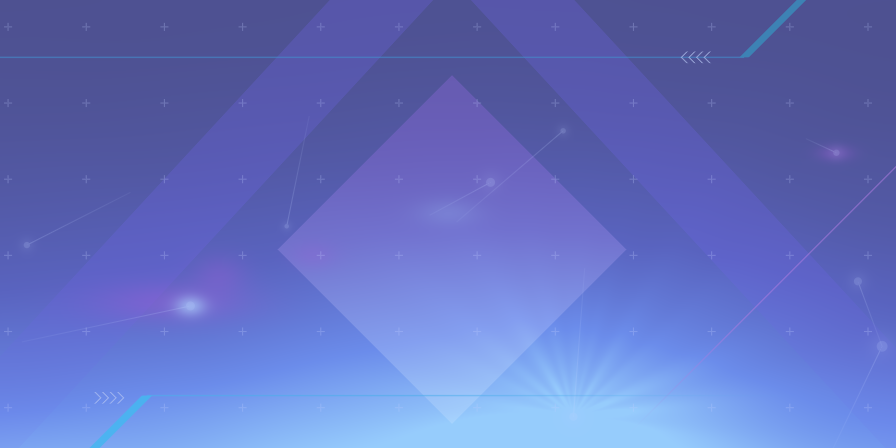
Give the GLSL for this background, as a WebGL 1 fragment shader.

```glsl
precision highp float;
// Blue-violet technical backdrop: a vertical light ramp with a low glow, a large
// roof-shaped band, a translucent diamond, framing rules, crosses and thin links.
// Everything is layered from distance functions on a canvas 2 wide and 1 high.

uniform vec2 u_resolution;

#define DIAMOND_CENTER vec2(1.009, 0.443)
#define DIAMOND_RADIUS 0.389
#define BAND_INNER 0.042
#define BAND_OUTER 0.273
#define BAND_SLOPE 0.925
#define TOP_RULE 0.872
#define LOW_RULE 0.117
#define CROSS_STEP vec2(0.1745, 0.170)
#define CROSS_ORIGIN vec2(0.018, 0.940)
#define FLARE vec2(1.28, 0.07)
#define LINK_ALPHA 0.22

float pixel;

// Antialiased coverage, positive inside
float cover(float d) { return clamp(d / pixel + 0.5, 0.0, 1.0); }

// Thin strokes fade instead of vanishing when narrower than a pixel
float stroke(float d, float halfWidth) {
  return cover(halfWidth - abs(d)) * min(1.0, 2.0 * halfWidth / pixel + 0.3);
}

float glow(vec2 p, vec2 center, vec2 radius) {
  vec2 q = (p - center) / radius;
  return exp(-dot(q, q));
}

vec2 gradientAt(vec2 cell) {
  float a = 6.2832 * fract(sin(dot(cell, vec2(127.1, 311.7))) * 43758.5);
  return vec2(cos(a), sin(a));
}

float gradientNoise(vec2 p) {
  vec2 i = floor(p), f = fract(p);
  vec2 u = f * f * f * (f * (f * 6.0 - 15.0) + 10.0);
  vec2 e = vec2(1.0, 0.0);
  float low = mix(dot(gradientAt(i), f), dot(gradientAt(i + e), f - e), u.x);
  float high = mix(dot(gradientAt(i + e.yx), f - e.yx),
                   dot(gradientAt(i + 1.0), f - 1.0), u.x);
  return mix(low, high, u.y);
}

// Link from a lit node at a, fading toward b
float link(vec2 p, vec2 a, vec2 b, float nodeRadius) {
  vec2 ab = b - a;
  float t = clamp(dot(p - a, ab) / dot(ab, ab), 0.0, 1.0);
  float thread = stroke(length(p - a - ab * t), 0.0012) * (1.0 - 0.7 * t);
  float node = cover(nodeRadius - length(p - a)) * 0.7;
  return max(thread, node) + 0.4 * glow(p, a, vec2(2.5 * nodeRadius));
}

// Four nested arrowheads opening toward +x from the origin
float arrows(vec2 q) {
  float s = q.x - abs(q.y);
  float d = mod(s + 0.0085, 0.017) - 0.0085;
  return stroke(d, 0.0018) * cover(0.013 - abs(q.y))
       * cover(s + 0.006) * cover(0.057 - s);
}

vec3 ramp(float t) {
  vec3 c = mix(vec3(0.305, 0.318, 0.570), vec3(0.350, 0.390, 0.750),
               clamp(t * 3.0, 0.0, 1.0));
  c = mix(c, vec3(0.420, 0.550, 0.920), clamp(t * 3.0 - 1.0, 0.0, 1.0));
  return mix(c, vec3(0.590, 0.800, 0.990), clamp(t * 3.0 - 2.0, 0.0, 1.0));
}

void main() {
  pixel = 1.0 / u_resolution.y;
  vec2 p = gl_FragCoord.xy / u_resolution * vec2(2.0, 1.0);
  float depth = 1.0 - p.y;

  // Background light with a little haze and a fan of rays
  vec2 fromFlare = p - FLARE;
  float reach = length(fromFlare);
  float fan = gradientNoise(fromFlare / max(reach, 0.001) * 5.0);
  float light = 0.78 * depth * depth
    + 0.27 * glow(p, vec2(1.12, 0.05), vec2(0.60, 0.52))
    + 0.10 * glow(p, FLARE, vec2(0.28, 0.18))
    - 0.08 * smoothstep(1.5, 2.0, p.x) * depth
    + 0.04 * depth * gradientNoise(p * vec2(2.5, 5.0))
    + 0.16 * fan * exp(-5.0 * reach) * smoothstep(0.0, 0.08, reach);
  vec3 color = ramp(light);

  // Roof band
  float across = abs(p.x - DIAMOND_CENTER.x) - BAND_SLOPE * depth;
  float band = cover(across - BAND_INNER) * cover(BAND_OUTER - across);
  color = mix(color, vec3(0.43, 0.39, 0.91),
              band * 0.27 * (1.0 - 0.7 * smoothstep(0.5, 0.95, depth)));

  // Diamond, lilac above and pale below
  vec2 r = abs(p - DIAMOND_CENTER);
  float diamond = cover((DIAMOND_RADIUS - r.x - r.y) * 0.707);
  float pale = smoothstep(0.75, 0.1, p.y);
  pale = 1.0 - smoothstep(0.1, 0.75, p.y);
  color = mix(color, mix(vec3(0.69, 0.45, 1.0), vec3(0.84, 0.91, 1.0), pale),
              diamond * 0.24);

  // Coloured glows
  vec3 pink = vec3(0.62, 0.36, 0.84);
  color = mix(color, pink, 0.42 * glow(p, vec2(0.38, 0.325), vec2(0.17, 0.045)));
  color = mix(color, pink, 0.30 * glow(p, vec2(0.49, 0.385), vec2(0.06, 0.045)));
  color = mix(color, pink, 0.22 * glow(p, vec2(0.70, 0.430), vec2(0.05, 0.03)));
  color = mix(color, pink, 0.35 * glow(p, vec2(1.865, 0.658), vec2(0.04, 0.018)));
  vec3 ice = vec3(0.66, 0.86, 1.0);
  color = mix(color, ice, 0.55 * glow(p, vec2(0.425, 0.317), vec2(0.035, 0.022)));
  color = mix(color, ice, 0.16 * glow(p, vec2(1.0, 0.525), vec2(0.07, 0.03)));

  // Links and nodes
  float net = link(p, vec2(0.425, 0.317), vec2(0.05, 0.237), 0.010)
    + link(p, vec2(0.060, 0.453), vec2(0.29, 0.570), 0.007)
    + link(p, vec2(0.640, 0.495), vec2(0.69, 0.740), 0.005)
    + link(p, vec2(1.095, 0.593), vec2(0.96, 0.520), 0.010)
    + link(p, vec2(1.257, 0.708), vec2(1.02, 0.505), 0.006)
    + link(p, vec2(1.867, 0.659), vec2(1.80, 0.690), 0.007)
    + link(p, vec2(1.969, 0.227), vec2(1.86, 0.000), 0.012)
    + link(p, vec2(1.915, 0.372), vec2(1.969, 0.227), 0.009)
    + link(p, FLARE, vec2(1.305, 0.400), 0.009);
  color = mix(color, vec3(0.75, 0.82, 1.0), min(net, 1.5) * LINK_ALPHA);
  float slash = stroke((p.x - p.y - 1.372) * 0.707, 0.0015) * cover(0.63 - p.y);
  color = mix(color, vec3(0.68, 0.48, 0.88), slash * 0.55 * smoothstep(0.02, 0.3, p.y));

  // Grid of small crosses
  vec2 g = abs(mod(p - CROSS_ORIGIN + 0.5 * CROSS_STEP, CROSS_STEP) - 0.5 * CROSS_STEP);
  float cross = stroke(min(g.x, g.y), 0.0012) * cover(0.009 - max(g.x, g.y));
  color = mix(color, vec3(0.75, 0.80, 1.0), cross * 0.28);

  // Framing rules, slanted bars and arrowheads
  float topRule = stroke(p.y - TOP_RULE, 0.0016) * cover(1.661 - p.x);
  float lowRule = stroke(p.y - LOW_RULE, 0.0016) * cover(p.x - 0.328)
                * (1.0 - smoothstep(0.8, 1.85, p.x));
  color = mix(color, vec3(0.26, 0.55, 0.80), topRule * 0.6);
  color = mix(color, vec3(0.30, 0.68, 0.92), lowRule * 0.6);
  float topBar = cover(0.0075 - abs(p.x - 1.661 - p.y + TOP_RULE) * 0.707) * cover(p.y - TOP_RULE);
  float lowBar = cover(0.0080 - abs(p.x - 0.328 - p.y + LOW_RULE) * 0.707) * cover(LOW_RULE - p.y);
  color = mix(color, vec3(0.23, 0.53, 0.72), topBar * 0.9);
  color = mix(color, vec3(0.28, 0.71, 0.94), lowBar * 0.9);
  float heads = arrows(p - vec2(1.521, TOP_RULE)) + arrows(vec2(0.276 - p.x, p.y - 0.112));
  color = mix(color, vec3(0.72, 0.78, 0.95), heads * 0.6);

  gl_FragColor = vec4(color, 1.0);
}
```
